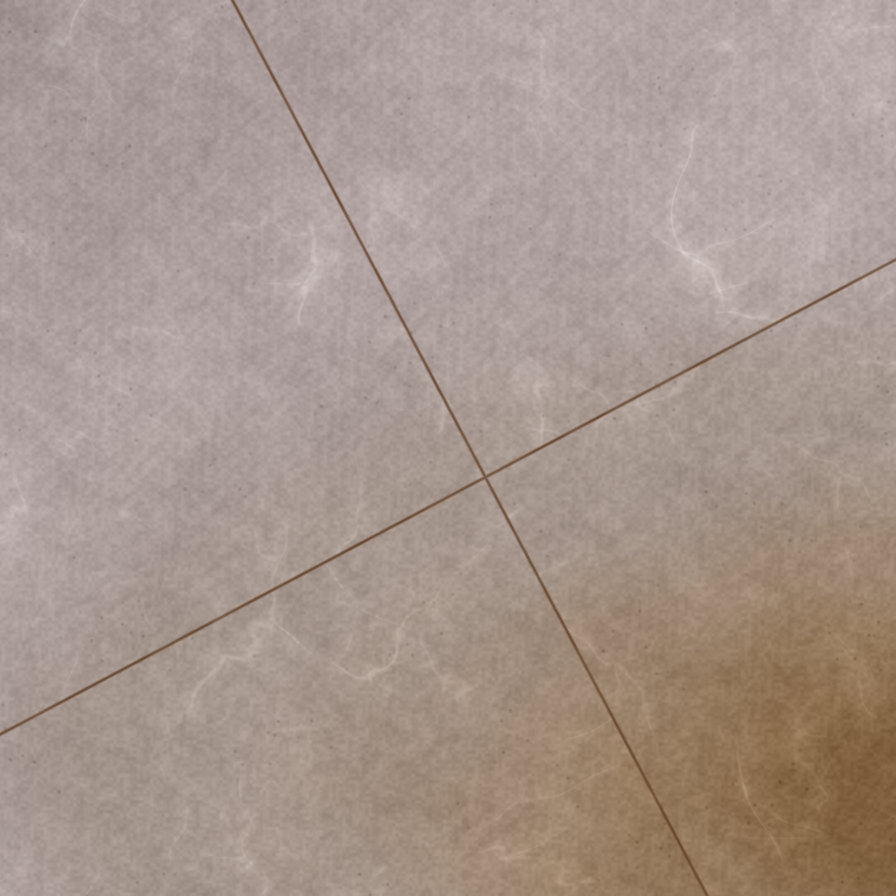
Give the GLSL for this texture, as a WebGL 1 fragment shader.

```glsl
precision highp float;
// Four large stone floor tiles meeting at one thin, tilted brown joint cross.
// A radial colour ramp gives the warm lower right corner; layered sines make
// clouds, cellular borders make pale broken veins, value noise makes grain.

uniform vec2 u_resolution;

const vec2 CROSSING = vec2(0.5417, 0.4674); // where the joints meet
const float TILT = 0.4875;                  // radians
const float TILE_SIZE = 0.9;
const float JOINT_HALF_WIDTH = 0.0015;

const vec3 LILAC_GREY = vec3(0.682, 0.630, 0.623);
const vec3 BEIGE = vec3(0.64, 0.58, 0.545);
const vec3 SAND = vec3(0.62, 0.53, 0.445);
const vec3 TAN = vec3(0.57, 0.46, 0.345);
const vec3 BROWN = vec3(0.50, 0.375, 0.235);
const vec3 JOINT = vec3(0.39, 0.26, 0.16);

mat2 rotation(float angle) {
  float c = cos(angle), s = sin(angle);
  return mat2(c, -s, s, c);
}

vec2 hash2(vec2 p) {
  vec2 q = vec2(dot(p, vec2(127.1, 311.7)), dot(p, vec2(269.5, 183.3)));
  return fract(sin(q) * 43758.55);
}

// Smooth value noise, -0.5 to 0.5
float valueNoise(vec2 p) {
  vec2 cell = floor(p), f = fract(p);
  f *= f * (3.0 - 2.0 * f);
  float low = mix(hash2(cell).x, hash2(cell + vec2(1.0, 0.0)).x, f.x);
  float high = mix(hash2(cell + vec2(0.0, 1.0)).x, hash2(cell + 1.0).x, f.x);
  return mix(low, high, f.y) - 0.5;
}

// Distances to the nearest and second nearest cell points
vec2 cellular(vec2 p) {
  vec2 cell = floor(p), local = fract(p);
  vec2 nearest = vec2(8.0);
  for (int y = -1; y <= 1; y++) {
    for (int x = -1; x <= 1; x++) {
      vec2 offset = vec2(float(x), float(y));
      float d = length(offset + hash2(cell + offset) - local);
      nearest = d < nearest.x ? vec2(d, nearest.x)
                              : vec2(nearest.x, min(nearest.y, d));
    }
  }
  return nearest;
}

// Layered, mutually warped sines, roughly -1 to 1
float clouds(vec2 p) {
  float sum = 0.0, weight = 0.5;
  mat2 turn = rotation(1.1);
  for (int i = 0; i < 5; i++) {
    p += 0.6 * sin(p.yx * 1.3 + float(i));
    sum += weight * sin(p.x) * cos(p.y);
    p = turn * p * 1.8 + 2.3;
    weight *= 0.6;
  }
  return sum;
}

// Bends the plane gently at several sizes so that lines meander unbroken
vec2 meander(vec2 p) {
  float frequency = 9.0;
  for (int i = 0; i < 5; i++) {
    p += 0.42 / frequency * sin(p.yx * frequency + vec2(1.0, 4.0) * float(i));
    p = rotation(0.7) * p;
    frequency *= 2.1;
  }
  return p;
}

// Thin lines along cell borders, with a faint halo
float veins(vec2 p, float scale, float width) {
  vec2 d = cellular(meander(p) * scale);
  float border = d.y - d.x;
  return 0.6 * smoothstep(width, 0.0, border)
       + 0.4 * smoothstep(width * 6.0, 0.0, border);
}

// Colour ramp outward from the warm corner
vec3 stoneColor(float d) {
  vec3 color = mix(BROWN, TAN, smoothstep(0.06, 0.19, d));
  color = mix(color, SAND, smoothstep(0.16, 0.29, d));
  color = mix(color, BEIGE, smoothstep(0.26, 0.46, d));
  return mix(color, LILAC_GREY, smoothstep(0.48, 0.74, d));
}

void main() {
  float pixel = 1.0 / min(u_resolution.x, u_resolution.y);
  vec2 p = gl_FragCoord.xy * pixel;

  // Tile frame; each tile shifts to its own piece of stone
  vec2 grid = rotation(TILT) * (p - CROSSING) / TILE_SIZE;
  vec2 stone = p + 5.0 * hash2(floor(grid) + 3.0);

  // Broad colour with uneven stain edges and cloudy tone
  float stain = length((p - vec2(1.03, 0.1)) * vec2(0.6, 1.1));
  vec3 color = stoneColor(stain + 0.05 * clouds(stone * 8.0));
  color += 0.026 * clouds(stone * 15.0) * vec3(1.0, 1.0, 0.95);
  color -= 0.05 * smoothstep(0.5, 0.0, length(p - vec2(0.0, 1.0)));
  color += 0.022 * smoothstep(0.6, 0.0, length(p - vec2(0.95, 0.95)));

  // Pale haze and veins, broken up by cloud masks
  float patches = smoothstep(0.0, 0.5, clouds(stone * 9.0 + 4.0));
  float wisps = smoothstep(0.05, 0.5, clouds(stone * 17.0 + 9.0));
  float vein = patches * veins(stone, 4.0, 0.03)
             + 0.6 * wisps * veins(stone + 2.0, 10.0, 0.06);
  color += (0.085 * vein + 0.012 * patches) * vec3(0.95, 1.0, 1.02);

  // Grain at three sizes and sparse dark pits
  vec2 turned = rotation(0.6) * stone;
  color += 0.030 * valueNoise(stone * 62.0) + 0.040 * valueNoise(turned * 140.0)
         + 0.055 * valueNoise(stone * 270.0);
  float pit = smoothstep(0.10, 0.03, cellular(stone * 34.0).x);
  color -= 0.07 * pit * smoothstep(0.0, 0.5, clouds(stone * 23.0));

  // Soft joints of slightly uneven depth
  vec2 toJoint = abs(fract(grid + 0.5) - 0.5) * TILE_SIZE;
  float d = min(toJoint.x, toJoint.y);
  float edge = max(pixel, 0.0017);
  float line = 1.0 - smoothstep(-edge, edge, d - JOINT_HALF_WIDTH);
  color = mix(color, JOINT, line * (0.88 + 0.25 * valueNoise(p * 45.0)));

  gl_FragColor = vec4(color, 1.0);
}
```
